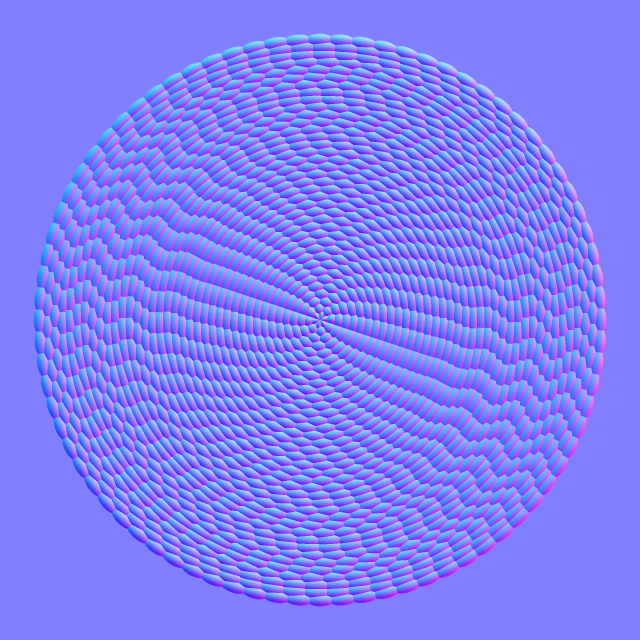
This texture map is drawn by a WebGL 2 fragment shader. Its source:

```glsl
#version 300 es
precision highp float;

// Tangent-space normal map of a round woven disc on a flat ground.
// Concentric rings hold overlapping oval bumps; the highest bump wins
// at each point, and its slope is encoded as colour.

uniform vec2 u_resolution;
out vec4 fragColor;

const float TAU = 6.2831853;
const float RING_COUNT = 38.0;
const float RING_PITCH = 0.01168;
const float BUMP_HALF_WIDTH = 0.0094;
const float BUMP_OVERLAP = 0.63;    // half length relative to cell length
const float ALIGN_ANGLE = -0.32;    // direction where cells line up radially
const float SLOPE_GAIN = 1.2;
const float MAX_SLOPE = 0.78;
const int SAMPLES = 3;

float bumpsInRing(float ring) {
    return 6.0 + 2.0 * ring;
}

// Shifts each ring along itself, so radial chains of bumps sway outward.
float ringSway(float radius) {
    return 0.4 * smoothstep(0.15, 0.4, radius) * sin(TAU * radius / 0.07);
}

// Height in x, radial and tangential slope in yz, of the nearest bump of a ring.
vec3 ringBump(float radius, float angle, float ring) {
    float ringRadius = (ring + 0.5) * RING_PITCH;
    float count = bumpsInRing(ring);
    float cellLength = TAU * ringRadius / count;
    float phase = count * (angle - ALIGN_ANGLE) / TAU + ringSway(ringRadius);
    float along = (fract(phase) - 0.5) * cellLength;
    vec2 halfSize = vec2(BUMP_HALF_WIDTH, BUMP_OVERLAP * cellLength);
    vec2 q = vec2(radius - ringRadius, along) / halfSize;
    vec2 slope = SLOPE_GAIN * q * BUMP_HALF_WIDTH / halfSize;
    return vec3(1.0 - dot(q, q), slope);
}

// Slope of the whole surface in canvas axes; zero on the flat ground.
vec2 surfaceSlope(vec2 p) {
    float radius = length(p);
    float angle = atan(p.y, p.x);
    float nearestRing = floor(radius / RING_PITCH);
    vec3 top = vec3(0.0);
    for (float i = -1.0; i <= 1.0; i++) {
        float ring = nearestRing + i;
        if (ring < 0.0 || ring >= RING_COUNT) continue;
        vec3 bump = ringBump(radius, angle, ring);
        if (bump.x > top.x) top = bump;
    }
    vec2 outward = vec2(cos(angle), sin(angle));
    vec2 sideways = vec2(-outward.y, outward.x);
    vec2 slope = top.y * outward + top.z * sideways;
    return slope / max(1.0, length(slope) / MAX_SLOPE);
}

vec3 encodeNormal(vec2 slope) {
    return vec3(0.5 + 0.5 * slope, 1.0 - 0.08 * dot(slope, slope));
}

void main() {
    float scale = min(u_resolution.x, u_resolution.y);
    vec3 color = vec3(0.0);
    // Supersample to smooth the creases and the scalloped rim.
    for (int y = 0; y < SAMPLES; y++) {
        for (int x = 0; x < SAMPLES; x++) {
            vec2 jitter = (vec2(x, y) + 0.5) / float(SAMPLES) - 0.5;
            vec2 p = (gl_FragCoord.xy + jitter - 0.5 * u_resolution) / scale;
            color += encodeNormal(surfaceSlope(p));
        }
    }
    fragColor = vec4(color / float(SAMPLES * SAMPLES), 1.0);
}
```
